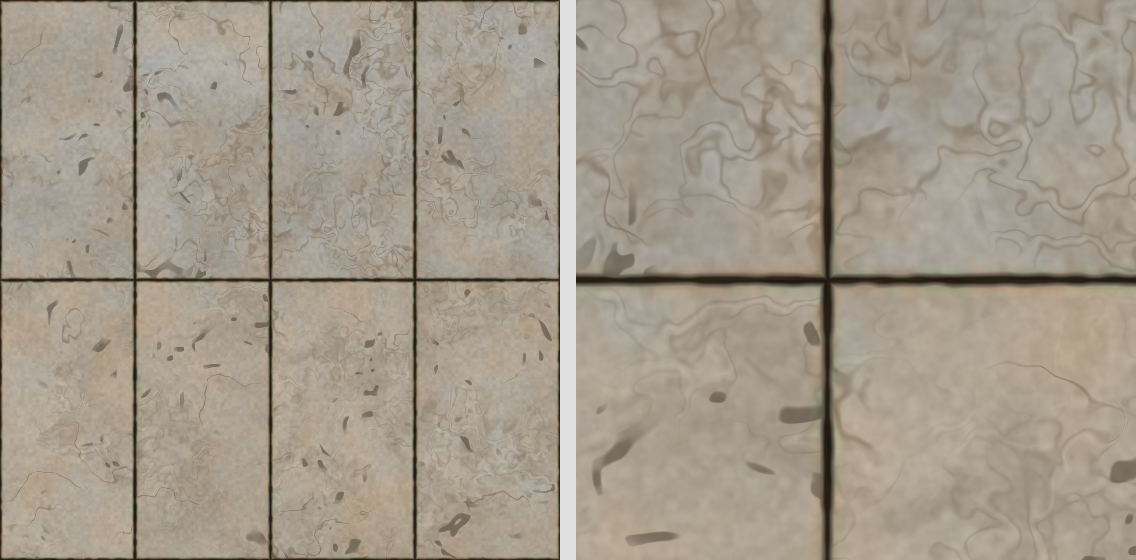
Left: the whole. Right: its middle third, enlarged.
Give the GLSL for this texture, as a Shadertoy shader.

```glsl
const vec3 PALE = vec3(0.705, 0.675, 0.625);
const vec3 TAN = vec3(0.635, 0.590, 0.525);
const vec3 VEIN = vec3(0.47, 0.405, 0.325);
const vec3 PIT = vec3(0.33, 0.29, 0.24);
const vec3 GROUT_RIM = vec3(0.39, 0.36, 0.30);
const vec3 GROUT_CORE = vec3(0.15, 0.115, 0.075);
const float COLUMN_EDGES[5] = float[5](0.0, 0.241, 0.483, 0.741, 1.0);
const float ROWS = 2.0;

float hash(vec2 p) {
    vec3 q = fract(p.xyx * vec3(0.1031, 0.1030, 0.0973));
    q += dot(q, q.yzx + 33.33);
    return fract((q.x + q.y) * q.z);
}

float noise(vec2 p) {
    vec2 cell = floor(p), f = fract(p);
    f = f * f * f * (f * (f * 6.0 - 15.0) + 10.0);
    float low = mix(hash(cell), hash(cell + vec2(1, 0)), f.x);
    float high = mix(hash(cell + vec2(0, 1)), hash(cell + vec2(1, 1)), f.x);
    return mix(low, high, f.y);
}

float fbm(vec2 p, int octaves) {
    float sum = 0.0, weight = 0.5, total = 0.0;
    for (int i = 0; i < octaves; i++) {
        sum += weight * noise(p);
        total += weight;
        weight *= 0.5;
        p = mat2(1.6, 1.2, -1.2, 1.6) * p + 17.3;
    }
    return sum / total;
}

vec2 warp(vec2 p, float frequency, float amount) {
    vec2 q = p * frequency;
    return p + amount * (vec2(fbm(q, 3), fbm(q + 41.7, 3)) - 0.5);
}

// Thin line along one level of a noise field
float contour(float field, float level, float width) {
    return 1.0 - smoothstep(0.0, width, abs(field - level));
}

// Column index in x, distance to the nearest vertical joint in y
vec2 columnAt(float x) {
    float index = 0.0, nearest = 1.0;
    for (int i = 0; i < 5; i++) {
        if (i > 0 && i < 4) index += step(COLUMN_EDGES[i], x);
        nearest = min(nearest, abs(x - COLUMN_EDGES[i]));
    }
    return vec2(index, nearest);
}

vec3 stone(vec2 uv, vec2 tile) {
    vec2 p = uv + 7.0 * vec2(hash(tile + 3.1), hash(tile + 8.7));
    vec2 q = warp(p, 9.0, 0.12);
    float cloud = fbm(q * 7.0, 5);
    float patches = smoothstep(0.40, 0.68, fbm(q * 8.0 + 23.0, 4));
    float mottle = fbm(q * 30.0, 4);
    float grain = fbm(p * 150.0, 2);

    // Cloudy body and tint of each tile
    float shade = smoothstep(0.25, 0.85, 0.65 * cloud + 0.35 * mottle);
    vec3 color = mix(PALE, TAN, shade);
    color += (hash(tile + 1.9) - 0.5) * vec3(0.018, 0.016, 0.014);
    color += mix(vec3(0.012, 0.002, -0.010), vec3(-0.008, -0.001, 0.010), tile.y);
    color += (fbm(p * 14.0 + 60.0, 3) - 0.5) * vec3(0.055, 0.0, -0.055);
    color = mix(color, TAN * 0.94, 0.55 * patches * smoothstep(0.35, 0.7, mottle));

    // Tight curls inside the brown patches
    vec2 curlPoint = warp(p, 24.0, 0.045);
    float curlField = fbm(curlPoint * 24.0, 3);
    float curls = max(contour(curlField, 0.43, 0.04), contour(curlField, 0.58, 0.035));
    color = mix(color, VEIN, curls * patches * mix(0.24, 0.38, tile.y));
    color += 0.025 * contour(curlField, 0.5, 0.04) * patches;

    // Long broken veins
    float veinField = fbm(warp(p, 16.0, 0.09) * vec2(7.0, 9.0) + 11.0, 4);
    float broken = smoothstep(0.43, 0.68, fbm(p * 13.0 + 5.0, 3));
    float veins = contour(veinField, 0.5, 0.018);
    color = mix(color, VEIN, veins * broken * 0.55);

    // Grain and scattered pits
    color += (grain - 0.5) * 0.075 + (mottle - 0.5) * 0.05;
    float pits = smoothstep(0.79, 0.90, noise(q * 62.0)) * smoothstep(0.5, 0.7, fbm(p * 11.0 + 90.0, 3));
    return mix(color, PIT, 0.6 * pits);
}

void mainImage(out vec4 fragColor, in vec2 fragCoord) {
    vec2 uv = fragCoord / iResolution.xy;
    float pixel = 1.0 / min(iResolution.x, iResolution.y);

    // Tile layout
    vec2 column = columnAt(uv.x);
    float row = min(floor(uv.y * ROWS), ROWS - 1.0);
    float rowGap = abs(uv.y - floor(uv.y * ROWS + 0.5) / ROWS);
    vec2 tile = vec2(column.x, row);
    float gap = min(column.y, rowGap);
    vec3 color = stone(uv, tile);

    // Soft worn edge, tinted green or rust along its length
    float wear = fbm(uv * 38.0 + tile * 13.0, 3);
    float edge = 1.0 - smoothstep(0.003, 0.013, gap);
    vec3 edgeTint = mix(vec3(0.87, 0.93, 0.85), vec3(0.97, 0.88, 0.80), smoothstep(0.35, 0.65, wear));
    color *= mix(vec3(1.0), edgeTint, edge * 0.8);
    color += 0.025 * smoothstep(0.004, 0.007, gap) * (1.0 - smoothstep(0.007, 0.012, gap));

    // Joint with a ragged rim and a dark core
    float ragged = gap + (noise(uv * 95.0) - 0.5) * 0.0016;
    float rim = 1.0 - smoothstep(0.0026 - 0.5 * pixel, 0.0046 + 0.5 * pixel, ragged);
    float core = 1.0 - smoothstep(0.0010 - 0.5 * pixel, 0.0026 + 0.5 * pixel, ragged);
    color = mix(color, GROUT_RIM * mix(0.85, 1.1, wear), rim);
    color = mix(color, GROUT_CORE * mix(0.7, 1.3, wear), core);

    fragColor = vec4(clamp(color, 0.0, 1.0), 1.0);
}
```
